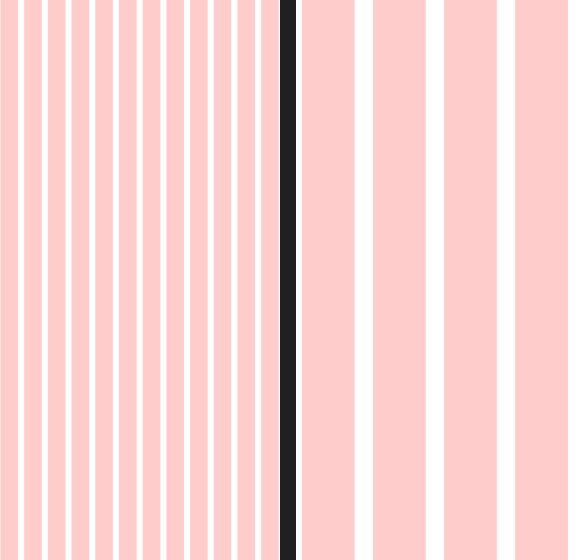
Left: the whole. Right: its middle third, enlarged.
Write a WebGL 1 fragment shader that draws this pattern.

```glsl
precision highp float;

// Vertical candy stripes: wide flat pink bands parted by narrow white gaps.
// A repeated distance to the nearest band centre gives each band, and its
// edges are softened over one pixel.

uniform vec2 u_resolution;

// Coverage of the pink bands at x, where x is 0 to 1 across the canvas.
float bandCoverage(float x, float pixel) {
  float period = 32.5 / 384.0;
  float firstCentre = 12.75 / 384.0;
  float halfWidth = 0.3715 * period;

  // Distance to the nearest band centre
  float offset = fract((x - firstCentre) / period + 0.5) - 0.5;
  float edge = abs(offset) * period - halfWidth;
  return clamp(0.5 - edge / pixel, 0.0, 1.0);
}

void main() {
  float x = gl_FragCoord.x / u_resolution.x;
  float band = bandCoverage(x, 1.0 / u_resolution.x);

  vec3 white = vec3(1.0);
  vec3 pink = vec3(1.0, 0.8, 0.8);
  gl_FragColor = vec4(mix(white, pink, band), 1.0);
}
```
